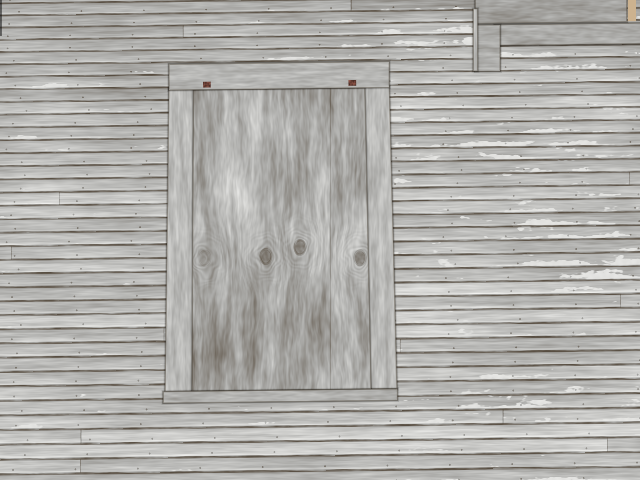
A Shadertoy shader for this texture:

```glsl
// Weathered clapboard wall with a boarded-up window, seen almost straight on.
// Siding rows come from a quadratic row index; frame and panel are boxes laid over it.
// Stretched gradient noise makes grain, knots bend it, thresholded noise makes peeling paint.
#define TILT 0.012
#define SIDING_TONE 0.725
#define FRAME_TONE 0.71
#define PANEL_TONE 0.675
#define PAINT_TONE 0.89
#define GAP_TONE 0.34
#define GRAIN_DEPTH 0.105
#define PANEL_CONTRAST 0.24
#define RUST vec3(0.42, 0.25, 0.21)

float hash(vec2 p) {
  vec3 q = fract(p.xyx * 0.1031);
  q += dot(q, q.yzx + 33.33);
  return fract((q.x + q.y) * q.z);
}

float corner(vec2 cell, vec2 offset) {
  float a = 6.2832 * hash(cell);
  return dot(vec2(cos(a), sin(a)), offset);
}

float noise(vec2 p) {
  vec2 i = floor(p), f = fract(p), e = vec2(1, 0);
  vec2 u = f * f * f * (f * (f * 6.0 - 15.0) + 10.0);
  return mix(mix(corner(i, f), corner(i + e.xy, f - e.xy), u.x),
             mix(corner(i + e.yx, f - e.yx), corner(i + 1.0, f - 1.0), u.x), u.y);
}

float fbm(vec2 p) {
  float sum = 0.0, amp = 1.0;
  for (int i = 0; i < 4; i++) {
    sum += amp * noise(p);
    p = p * 2.03 + 17.7;
    amp *= 0.5;
  }
  return sum;
}

float fade(float lo, float hi, float x) { return 1.0 - smoothstep(lo, hi, x); }

// q.x runs across the fibres, q.y along them
float grain(vec2 q) { return fbm(q * vec2(75, 9)) + 0.6 * noise(q * vec2(210, 45)); }

// Grey wood that turns brown as it darkens
vec3 wood(float t) { return vec3(t, t, t - 0.009) - vec3(0, 0.04, 0.08) * fade(0.3, 0.72, t); }

float box(vec2 p, vec2 lo, vec2 hi) {
  vec2 d = max(lo - p, p - hi);
  return max(d.x, d.y);
}

float cover(float d) { return clamp(0.5 - d * iResolution.y, 0.0, 1.0); }

// Lays a plank with a contact shadow and a soft rim
void plank(inout vec3 col, float d, float tone) {
  col *= 1.0 - 0.25 * fade(0.0, 0.005, d);
  col = mix(col, wood(tone), cover(d));
  col *= 1.0 - vec3(0.22, 0.24, 0.27) * fade(0.0004, 0.0026, abs(d));
}

float paintAmount(vec2 p, float f, float row) {
  // Centre and strength of the best kept paint
  vec3 spots[6] = vec3[6](vec3(0.9, 0.085, 0.5), vec3(1.1, 0.33, 0.34), vec3(1.15, 0.475, 0.46),
    vec3(1.25, 0.575, 0.6), vec3(1.02, 0.852, 0.45), vec3(0.5, 0.86, 0.2));
  float density = 0.2 * (smoothstep(0.7, 0.9, p.x) + hash(vec2(row, 6)) - 0.5);
  for (int i = 0; i < 6; i++) {
    vec2 d = (p - spots[i].xy) / vec2(0.14, 0.03);
    density += spots[i].z * exp(-dot(d, d));
  }
  float flakes = fbm(p * vec2(10, 50) + row * 3.7) + 0.25 * noise(p * vec2(90, 120));
  return smoothstep(0.0, 0.16, flakes + density - 0.78 + 0.38 * smoothstep(0.3, 1.0, f));
}

vec3 siding(vec2 p) {
  // Rows grow slightly taller towards the bottom
  float a = 0.0000884, b = 0.02512;
  float n = (sqrt(b * b + 4.0 * a * (p.y - 0.0321)) - b) / (2.0 * a);
  float row = floor(n), f = n - row;
  float joint = 3.5 * hash(vec2(row, 4));
  float board = row + 0.5 * step(joint, p.x);
  float tone = SIDING_TONE + 0.09 * (hash(vec2(board * 2.0, 9)) - 0.5);
  tone += GRAIN_DEPTH * grain(vec2(p.y * 1.4, p.x * 0.6 + board * 5.3)) + 0.075 * fbm(p * 3.0);
  tone += 0.075 * smoothstep(0.7, 0.9, f) - 0.09 * exp(-f * 7.0);
  tone += 0.05 * smoothstep(0.3, 0.95, p.y) - 0.06 * fade(0.0, 0.18, p.y);
  tone = mix(tone, PAINT_TONE + 0.03 * noise(p * 90.0), paintAmount(p, f, row));
  // Nails, butt joints and the shadow gap
  float slot = p.x / 0.13 + hash(vec2(row, 2)) * 0.4;
  vec2 nail = vec2((fract(slot) - 0.5) * 0.13, (f - 0.72) * 0.028);
  tone -= 0.2 * fade(0.001, 0.0028, length(nail)) + 0.15 * fade(0.0005, 0.002, abs(p.x - joint));
  float wear = clamp(0.7 + 0.6 * fbm(vec2(p.x * 16.0, row * 7.1)), 0.3, 1.0);
  return wood(mix(tone, GAP_TONE, wear * fade(0.03, 0.125, min(f, 1.0 - f))));
}

float panelTone(vec2 p) {
  vec2 knots[4] = vec2[4](vec2(0.427, 0.543), vec2(0.554, 0.541), vec2(0.625, 0.523), vec2(0.75, 0.546));
  vec2 q = p + vec2(0.012 * noise(p * vec2(6, 4)) + 0.004 * noise(p * 22.0), 0);
  float rings = 0.0, core = 0.0, rim = 0.0;
  for (int i = 0; i < 4; i++) {
    vec2 d = (p - knots[i]) * vec2(1, 0.76);
    float r = length(d), strength = i == 0 ? 0.5 : 1.0;
    q.x -= 0.8 * d.x * exp(-r * r / 0.0016);
    rings += sin(800.0 * r + 11.0 * noise(p * 38.0)) * exp(-r * r / 0.0011);
    core += strength * fade(0.008, 0.012, r);
    rim += strength * fade(0.001, 0.003, abs(r - 0.0115));
  }
  float tone = PANEL_TONE + PANEL_CONTRAST * 0.5 * (grain(q) + fbm(q * vec2(26, 6)));
  tone += 0.13 * fbm(q * vec2(9, 3) + 4.0) + 0.045 * rings;
  tone -= 0.06 * exp(-pow((p.y - 0.71) / 0.1, 2.0));
  tone = mix(tone, 0.5 + 0.12 * noise(p * 120.0), core * 0.85) - 0.12 * rim;
  return tone - 0.12 * fade(0.0004, 0.002, abs(p.x - 0.688));
}

void mainImage(out vec4 fragColor, in vec2 fragCoord) {
  // Unit is the canvas height; y runs down and follows the tilt
  vec2 p = fragCoord / iResolution.y;
  p.y = 1.0 - p.y + TILT * p.x;
  vec3 col = siding(p);
  float across = FRAME_TONE + GRAIN_DEPTH * grain(p.yx + 3.0);
  float along = FRAME_TONE + 0.02 + GRAIN_DEPTH * grain(p + 8.0);
  // Boards and beam in the upper right corner
  plank(col, box(p, vec2(1.03, 0.064), vec2(1.5, 0.107)), across - 0.04);
  plank(col, box(p, vec2(0.99, 0.064), vec2(1.042, 0.161)), across - 0.04);
  plank(col, box(p, vec2(0.99, -0.1), vec2(1.306, 0.061)), across - 0.08);
  plank(col, box(p, vec2(0.986, 0.03), vec2(0.995, 0.16)), along);
  col = mix(col, vec3(0.8, 0.7, 0.56), cover(box(p, vec2(1.308, -0.1), vec2(1.325, 0.06))));
  col *= 1.0 - 0.5 * cover(box(p, vec2(-0.1), vec2(0.004, 0.075)));
  // Window: jambs spread apart towards the sill
  vec4 sides = mix(vec4(0.352, 0.403, 0.76, 0.811), vec4(0.344, 0.4, 0.773, 0.827), (p.y - 0.192) / 0.628);
  plank(col, box(p, vec2(sides.x, 0.19), vec2(sides.w, 0.82)), along);
  plank(col, box(p, vec2(sides.y, 0.192), vec2(sides.z, 0.82)), panelTone(p));
  plank(col, box(p, vec2(0.352, 0.138), vec2(0.811, 0.192)), across);
  plank(col, box(p, vec2(0.34, 0.82), vec2(0.828, 0.844)), across - 0.02);
  // Two rusty brackets on the header
  vec2 hook = abs(p - vec2(p.x < 0.58 ? 0.431 : 0.734, 0.1815));
  col = mix(col, RUST * (1.0 + 0.8 * noise(p * 200.0)), cover(max(hook.x - 0.008, hook.y - 0.006)));
  fragColor = vec4(clamp(col, 0.0, 1.0), 1);
}
```
